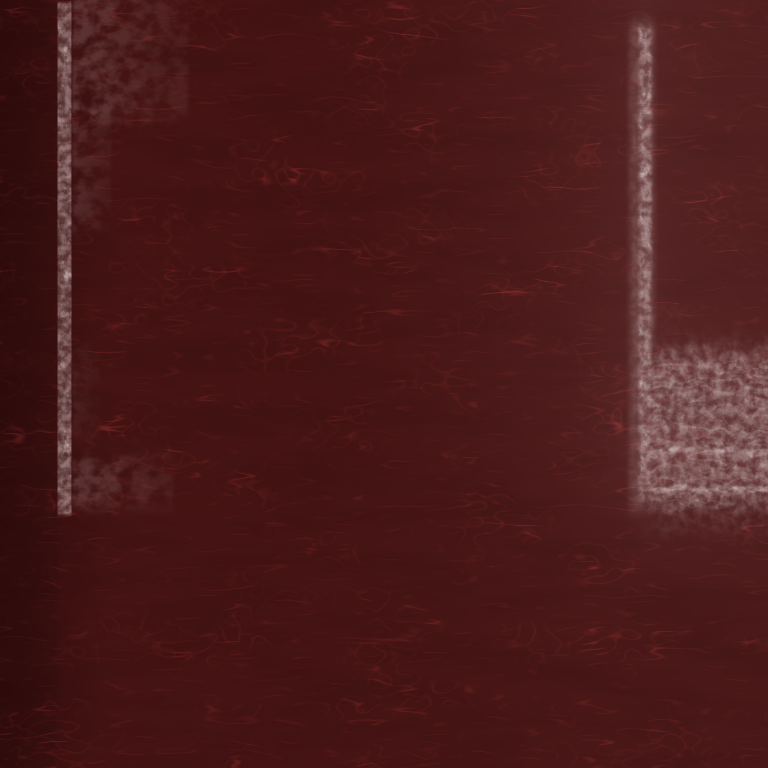
A three.js fragment shader for this texture:

```glsl
varying vec2 vUv;

vec2 hashGradient(vec2 cell) {
  vec3 q = fract(cell.xyx * vec3(0.1031, 0.1030, 0.0973));
  q += dot(q, q.yzx + 33.33);
  float angle = 6.2832 * fract((q.x + q.y) * q.z);
  return vec2(cos(angle), sin(angle));
}

float gradientNoise(vec2 p) {
  vec2 i = floor(p), f = p - i;
  vec2 u = f * f * f * (f * (f * 6.0 - 15.0) + 10.0);
  vec2 e = vec2(1.0, 0.0);
  float low = mix(dot(hashGradient(i), f),
                  dot(hashGradient(i + e.xy), f - e.xy), u.x);
  float high = mix(dot(hashGradient(i + e.yx), f - e.yx),
                   dot(hashGradient(i + e.xx), f - e.xx), u.x);
  return mix(low, high, u.y);
}

float fbm(vec2 p) {
  float sum = 0.0, gain = 1.0;
  for (int i = 0; i < 4; i++) {
    sum += gain * gradientNoise(p);
    p = p * 2.03 + vec2(17.3, 9.1);
    gain *= 0.5;
  }
  return sum;
}

// Thin bright line along the zero crossings of the noise
float ridge(vec2 p, float width) {
  return 1.0 - smoothstep(0.0, width, abs(gradientNoise(p)));
}

// Rectangle with separately softened axes
float softBox(vec2 p, vec2 lo, vec2 hi, vec2 blur) {
  vec2 a = smoothstep(lo - blur, lo + blur, p);
  vec2 b = 1.0 - smoothstep(hi - blur, hi + blur, p);
  return a.x * a.y * b.x * b.y;
}

// Smudge that thins out to the right
float smudge(vec2 p, vec2 lo, vec2 hi) {
  float fade = 1.0 - smoothstep(lo.x, hi.x, p.x);
  return softBox(p, lo, hi, vec2(0.004, 0.018)) * (0.35 + 0.65 * fade);
}

// Short horizontal fibres and small curls gathered in patches
float fibres(vec2 p) {
  vec2 warp = vec2(fbm(p * 9.0), fbm(p * 9.0 + 31.0));
  vec2 q = p + warp * vec2(0.012, 0.006);
  float patches = smoothstep(-0.1, 0.55, fbm(p * vec2(7.0, 15.0) + 4.0));
  float breaks = smoothstep(0.0, 0.4, gradientNoise(p * vec2(24.0, 75.0) + 8.0));
  float strands = ridge(q * vec2(13.0, 85.0), 0.11) * breaks;
  float curls = ridge(q * vec2(32.0, 48.0) + 60.0, 0.09) * patches;
  float stains = smoothstep(0.15, 0.75, fbm(p * vec2(38.0, 60.0) + 90.0));
  return strands * (0.3 + 0.5 * patches) + 0.3 * curls + 0.35 * stains * patches;
}

vec3 ground(vec2 p) {
  vec3 color = mix(vec3(0.195, 0.047, 0.047), vec3(0.262, 0.073, 0.073),
                   smoothstep(-0.02, 0.17, p.x));
  color *= mix(0.93, 1.0, smoothstep(0.068, 0.08, p.x));
  float rightGlow = smoothstep(0.35, 0.95, p.x) * mix(0.4, 1.0, smoothstep(0.08, 0.6, p.y));
  float barGlow = exp(-abs(p.x - 0.84) * 18.0) * smoothstep(0.2, 0.45, p.y);
  float bandGlow = exp(-dot((p - vec2(0.97, 0.42)) * vec2(6.0, 7.0),
                            (p - vec2(0.97, 0.42)) * vec2(6.0, 7.0)));
  color += vec3(0.052, 0.045, 0.045) * rightGlow;
  color += vec3(0.03, 0.032, 0.032) * (barGlow + bandGlow);
  return color * (1.0 + 0.07 * fbm(p * vec2(6.0, 25.0)));
}

// Pale wavy crests running along the broad band
float crests(vec2 p) {
  float wave = 0.010 * fbm(vec2(p.x * 32.0, p.y * 10.0));
  float total = 0.0;
  for (int i = 0; i < 2; i++) {
    float level = 0.365 + 0.047 * float(i);
    total += 1.0 - smoothstep(0.001, 0.006, abs(p.y - level - wave));
  }
  float fine = ridge(vec2(p.x * 14.0, (p.y + wave) * 75.0), 0.16);
  return 0.7 * total + 0.4 * fine;
}

void main() {
  vec2 p = vUv;
  float grain = fbm(p * 85.0);
  float mottled = smoothstep(-0.65, 0.75, grain);
  float flecks = smoothstep(0.15, 0.7, fbm(p * vec2(75.0, 60.0) + 42.0));

  vec3 color = ground(p);
  color += vec3(0.17, 0.055, 0.055) * fibres(p);

  // Narrow left bar and the smudges beside it
  float leftBar = softBox(p, vec2(0.075, 0.330), vec2(0.093, 0.997), vec2(0.0015, 0.003));
  float smudges = 0.20 * smudge(p, vec2(0.094, 0.845), vec2(0.245, 1.02))
                + 0.15 * smudge(p, vec2(0.094, 0.695), vec2(0.145, 0.86))
                + 0.09 * smudge(p, vec2(0.094, 0.43), vec2(0.13, 0.55))
                + 0.21 * smudge(p, vec2(0.094, 0.340), vec2(0.225, 0.405));
  float chalk = leftBar * (0.18 + 0.42 * mottled + 0.32 * flecks);
  chalk = max(chalk, smudges * smoothstep(-0.5, 0.45, fbm(p * vec2(40.0, 50.0))));

  // Feathered right bar with a bright core
  float halo = softBox(p, vec2(0.820, 0.335), vec2(0.852, 0.972), vec2(0.007, 0.018));
  float core = softBox(p, vec2(0.832, 0.35), vec2(0.848, 0.965), vec2(0.004, 0.008));
  chalk = max(chalk, halo * (0.13 + 0.14 * mottled) + core * (0.08 + 0.32 * mottled + 0.32 * flecks));

  // Broad band reaching the right edge
  vec2 ragged = p + vec2(0.0, 0.014 * fbm(p * 28.0));
  float band = softBox(ragged, vec2(0.832, 0.340), vec2(1.1, 0.538), vec2(0.012, 0.018));
  float skirt = softBox(ragged, vec2(0.845, 0.305), vec2(1.1, 0.56), vec2(0.03, 0.022));
  float bandChalk = band * (0.12 + 0.28 * mottled + 0.15 * flecks + 0.32 * crests(p));
  chalk = max(chalk, bandChalk + skirt * 0.13 * mottled);

  color = mix(color, vec3(0.80, 0.72, 0.72), clamp(chalk, 0.0, 0.9));
  gl_FragColor = vec4(color, 1.0);
}
```
